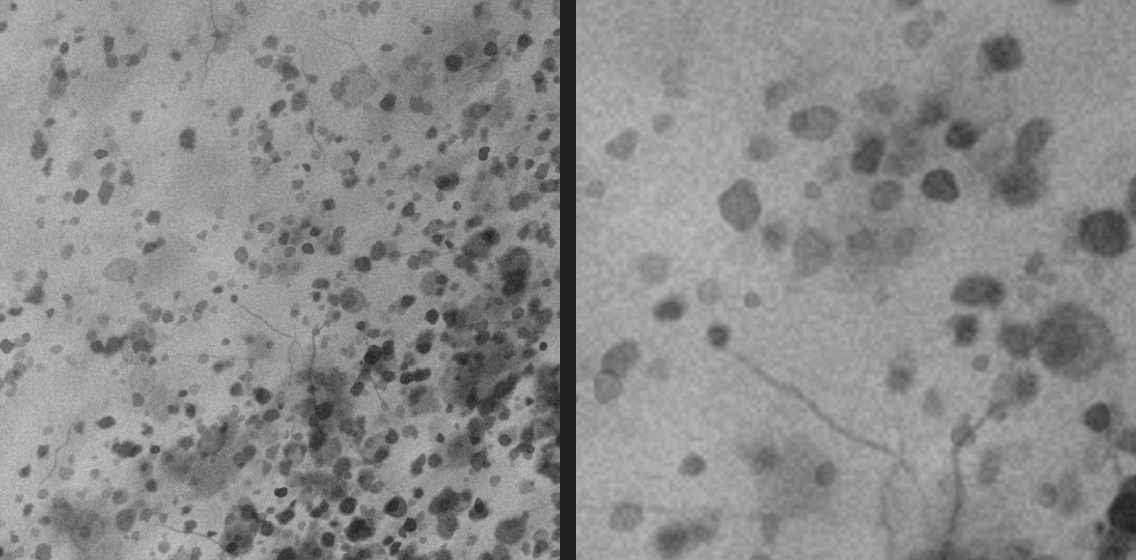
Left, the full canvas; right, a detail of the centre.
Write a Shadertoy shader that draws this texture.

```glsl
// Grey micrograph of stained tissue: soft dark cells, pale ringed cells, thin fibres and film grain.
#define LIGHT_TONE 0.675
#define SHADE_TONE 0.565
#define STAIN_TONE 0.15
#define GRAIN 0.085
#define MOTTLE 0.14
#define LEAN 0.80
#define FIBRES 18

vec3 hash3(vec2 p) {
    vec3 q = fract(p.xyx * vec3(0.1031, 0.1030, 0.0973));
    q += dot(q, q.yxz + 33.33);
    return fract((q.xxy + q.yzz) * q.zyx);
}

float noise(vec2 p) {
    vec2 id = floor(p), f = fract(p);
    f = f * f * (3.0 - 2.0 * f);
    return mix(mix(hash3(id).x, hash3(id + vec2(1, 0)).x, f.x),
               mix(hash3(id + vec2(0, 1)).x, hash3(id + vec2(1, 1)).x, f.x), f.y);
}

float fbm(vec2 p) {
    float sum = 0.0, weight = 0.5;
    for (int i = 0; i < 4; i++) {
        sum += weight * noise(p);
        p = mat2(1.6, 1.2, -1.2, 1.6) * p + 17.3;
        weight *= 0.5;
    }
    return sum / 0.9375;
}

// Coordinates along and across a direction
vec2 turn(vec2 p, float angle) {
    float c = cos(angle), s = sin(angle);
    return vec2(c * p.x + s * p.y, c * p.y - s * p.x);
}

// Cells gather towards the lower right
float crowding(vec2 uv) {
    return smoothstep(0.0, 1.0, (0.75 * uv.x + 0.7 * (1.0 - uv.y) - 0.45) / 0.8);
}

// Scattered soft ovals; hollow = 1 leaves a faint body with a darker rim
float cells(vec2 uv, float grid, float seed, float share, float hollow) {
    vec2 p = uv * grid, base = floor(p);
    float wobble = 0.22 * (noise(p * 3.0 + seed) - 0.5);
    float stain = 0.0;
    for (int j = -1; j <= 1; j++)
    for (int i = -1; i <= 1; i++) {
        vec2 id = base + vec2(i, j);
        vec3 place = hash3(id + seed), look = hash3(id + seed + 71.3);
        vec2 centre = id + place.xy;
        float crowd = crowding(centre / grid);
        float clump = smoothstep(0.25, 0.7, noise(centre / grid * 8.0 + 5.0));
        float present = step(place.z, share * mix(0.55, 1.6, crowd) * mix(0.5, 1.3, clump));

        vec2 q = turn(p - centre, LEAN + 1.4 * (look.z - 0.5));
        q.x /= 1.0 + 0.55 * look.x;
        float radius = mix(0.18, 0.40, look.y);
        float blur = mix(0.07, 0.17, fract(look.x * 7.0));
        float d = length(q) + wobble;
        float body = 1.0 - smoothstep(radius - blur, radius + blur, d);
        float rim = 1.0 - smoothstep(0.0, 0.09, abs(d - radius));
        float shape = mix(body, 0.45 * body + 0.35 * rim, hollow);
        float depth = mix(0.22, 0.72, fract(look.z * 9.0)) * mix(0.75, 1.2, crowd);
        stain = max(stain, present * shape * depth);
    }
    return stain;
}

// Thin bent threads with fading ends
float fibres(vec2 uv) {
    float stain = 0.0;
    for (int i = 0; i < FIBRES; i++) {
        vec3 place = hash3(vec2(i, 3.7)), look = hash3(vec2(i, 91.1));
        vec2 q = turn(uv - place.xy, 3.1416 * place.z);
        q.y += (look.x - 0.5) * 5.0 * q.x * q.x + 0.02 * (noise(q.xx * 22.0 + float(i)) - 0.5);
        float reach = mix(0.05, 0.16, look.y);
        float line = 1.0 - smoothstep(0.0, 0.0045, abs(q.y));
        float fade = 1.0 - smoothstep(0.4, 1.0, abs(q.x) / reach);
        stain = max(stain, line * fade * mix(0.10, 0.28, look.z));
    }
    return stain;
}

void mainImage(out vec4 fragColor, in vec2 fragCoord) {
    vec2 uv = fragCoord / iResolution.y;
    float crowd = crowding(uv);

    // Uneven lamp light and mottled, slanting ground
    float tone = mix(LIGHT_TONE, SHADE_TONE, smoothstep(0.0, 1.0, 0.75 * uv.x + 0.3 * uv.y));
    vec2 slant = turn(uv, LEAN);
    tone += MOTTLE * (fbm(slant * vec2(9.0, 22.0)) - 0.5) * mix(0.7, 1.6, crowd);
    tone += 0.08 * (fbm(uv * 5.0 + 40.0) - 0.5);

    // Clear light left by each stained layer
    float smudge = smoothstep(0.52, 0.78, fbm(slant * vec2(8.0, 13.0) + 9.0));
    float clear = 1.0 - smudge * mix(0.12, 0.55, crowd);
    clear *= 1.0 - cells(uv, 25.0, 11.0, 0.30, 0.0);
    clear *= 1.0 - cells(uv, 34.0, 137.0, 0.27, 0.0);
    clear *= 1.0 - 0.5 * cells(uv, 46.0, 211.0, 0.30, 0.0);
    clear *= 1.0 - 0.9 * cells(uv, 13.0, 307.0, 0.20, 1.0);
    clear *= 1.0 - cells(uv, 15.0, 419.0, 0.22, 0.0) * mix(0.15, 0.9, crowd);
    clear *= 1.0 - fibres(uv);
    tone = mix(STAIN_TONE, tone, clear);

    // Fine film grain
    tone += GRAIN * (noise(uv * 400.0) + 0.6 * noise(uv * 251.0 + 60.0) - 0.8);
    fragColor = vec4(vec3(clamp(tone, 0.0, 1.0)), 1.0);
}
```
